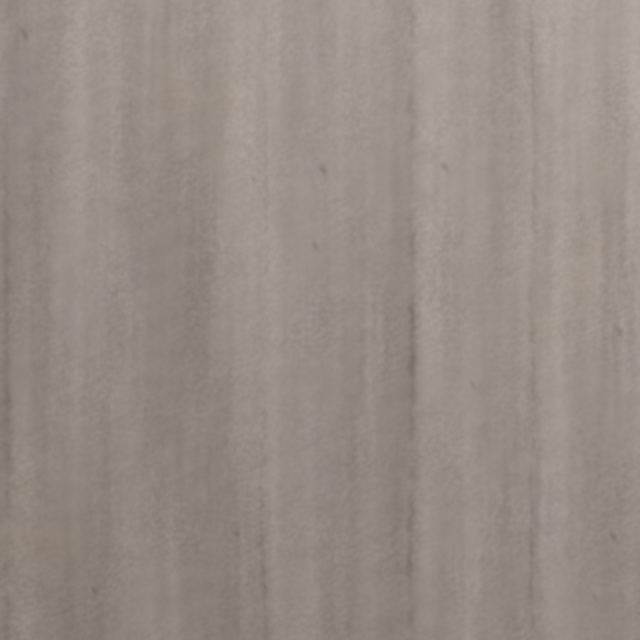
Write a WebGL 1 fragment shader that draws this texture.

```glsl
precision highp float;

uniform vec2 u_resolution;

// Palette
const vec3 BASE_COLOR = vec3(0.601, 0.560, 0.531);
const vec3 WARM_SHIFT = vec3(0.010, 0.000, -0.018);
const float HUE_DRIFT = 0.75;

// Broad lighting and streaks
const vec2 LIGHT_SLOPE = vec2(0.060, 0.080);
const float BROAD_STREAK = 0.060;
const float MEDIUM_STREAK = 0.036;
const float FINE_STREAK = 0.022;
const float THREAD = 0.034;
const float WANDER = 0.010;
const float RAGGED = 0.0050;

// Surface texture
const float SPECKLE = 0.023;
const float MOTTLE = 0.020;

// Veins: horizontal position, half width, depth
const vec3 MAIN_VEIN = vec3(0.645, 0.0055, 0.080);
const vec3 SIDE_VEIN = vec3(0.832, 0.0040, 0.045);
const vec3 EDGE_VEIN = vec3(0.012, 0.0060, 0.050);
const vec3 FAINT_VEIN = vec3(0.415, 0.0040, 0.030);
const float PALE_FLANK = 0.35;

// Flecks
const float FLECK_CELLS = 9.0;
const float FLECK_CHANCE = 0.14;
const float FLECK_DEPTH = 0.060;

float hash(vec2 p) {
  return fract(sin(dot(p, vec2(127.1, 311.7))) * 43758.55);
}

vec2 gradient(vec2 cell) {
  float angle = 6.2832 * hash(cell);
  return vec2(cos(angle), sin(angle));
}

float gradientNoise(vec2 p) {
  vec2 i = floor(p);
  vec2 f = p - i;
  vec2 u = f * f * f * (f * (f * 6.0 - 15.0) + 10.0);
  vec2 e = vec2(1.0, 0.0);
  float low = mix(dot(gradient(i), f), dot(gradient(i + e.xy), f - e.xy), u.x);
  float high = mix(dot(gradient(i + e.yx), f - e.yx),
                   dot(gradient(i + e.xx), f - e.xx), u.x);
  return mix(low, high, u.y);
}

// Vertical bands, with short pale and dark threads that come and go
float streaks(vec2 p) {
  float broad = gradientNoise(p * vec2(8.0, 0.7) + 3.3);
  float medium = gradientNoise(p * vec2(24.0, 1.5) + 17.6);
  float fine = gradientNoise(p * vec2(60.0, 4.0) + 41.2);
  float thread = gradientNoise(p * vec2(75.0, 6.0) + 88.4);
  float presence = smoothstep(0.0, 0.35, gradientNoise(p * vec2(13.0, 2.5) + 57.0));
  return BROAD_STREAK * broad + MEDIUM_STREAK * medium
       + FINE_STREAK * fine + THREAD * thread * presence;
}

// Dark ragged line with a pale band on its right
float vein(vec2 p, vec3 shape) {
  float seed = shape.x * 91.0;
  float bend = 0.008 * gradientNoise(vec2(p.y * 3.0, seed));
  float d = (p.x - shape.x - bend) / shape.y;
  float strength = 0.65 + 0.8 * gradientNoise(vec2(p.y * 4.0, seed + 9.0))
                 + 0.8 * gradientNoise(vec2(p.y * 30.0, seed + 13.0));
  float dark = 0.8 * exp(-d * d) + 0.3 * exp(-d * d / 10.0);
  float pale = exp(-pow((d - 4.5) / 2.4, 2.0));
  return shape.z * clamp(strength, 0.1, 1.2) * (PALE_FLANK * pale - dark);
}

// Sparse soft pits, one at most per cell
float flecks(vec2 p) {
  vec2 q = p * FLECK_CELLS;
  vec2 cell = floor(q);
  vec2 center = 0.25 + 0.5 * vec2(hash(cell + 7.1), hash(cell + 19.4));
  vec2 d = fract(q) - center;
  d.x += 0.4 * d.y;
  float size = mix(0.5, 1.2, hash(cell + 31.8));
  float pit = 1.0 - smoothstep(0.0, 1.3, length(d / vec2(0.055, 0.085)) / size);
  return pit * size * step(hash(cell + 53.2), FLECK_CHANCE);
}

// Soft speckle and slanted mottling, uneven in strength
float surface(vec2 p) {
  vec2 slanted = vec2(p.x + 0.5 * p.y, p.y - 0.5 * p.x);
  float speckle = gradientNoise(slanted * vec2(80.0, 105.0))
                + 0.6 * gradientNoise(p * vec2(175.0, 150.0) + 8.7);
  float mottle = gradientNoise(slanted * vec2(20.0, 34.0) + 61.0);
  float patches = 1.0 + 1.2 * gradientNoise(p * vec2(14.0, 9.0) + 35.0);
  return SPECKLE * speckle * patches + MOTTLE * mottle;
}

void main() {
  vec2 uv = gl_FragCoord.xy / u_resolution;

  // Slow bending plus small ragged shifts of the fibers
  vec2 wood = uv;
  wood.x += WANDER * gradientNoise(uv * vec2(3.0, 2.2) + 27.0);
  wood.x += RAGGED * (gradientNoise(uv * vec2(28.0, 46.0) + 5.5)
                      + 0.6 * gradientNoise(uv * vec2(60.0, 100.0) + 14.5));

  float tone = dot(uv - 0.5, LIGHT_SLOPE);
  tone += streaks(wood) + surface(uv);
  tone += vein(wood, MAIN_VEIN) + vein(wood, SIDE_VEIN);
  tone += vein(wood, EDGE_VEIN) + vein(wood, FAINT_VEIN);
  tone -= FLECK_DEPTH * flecks(uv);

  // Slow drift between tan and lilac gray
  float hue = gradientNoise(wood * vec2(7.0, 3.0) + 73.0)
            + 0.5 * gradientNoise(uv * 17.0 + 12.0);
  vec3 color = BASE_COLOR + tone + WARM_SHIFT * HUE_DRIFT * hue;
  gl_FragColor = vec4(clamp(color, 0.0, 1.0), 1.0);
}
```
